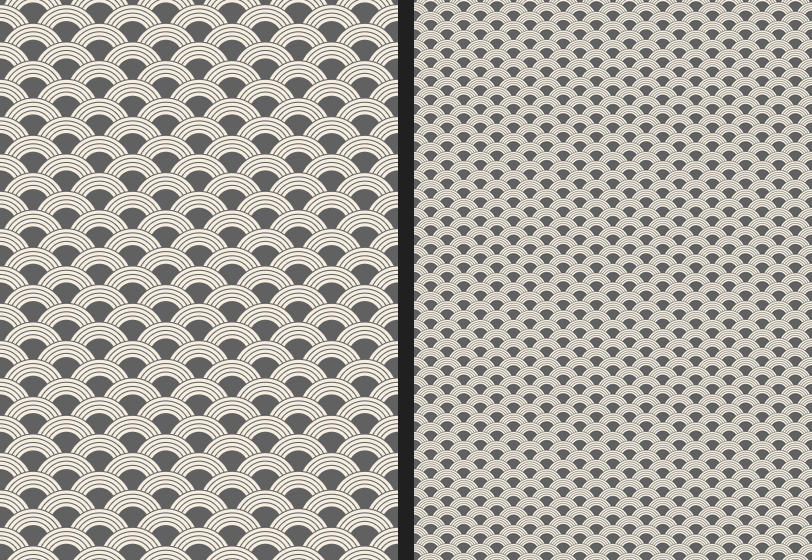
Left: one tile. Right: repeated 2 by 2.
Write a Shadertoy shader that draws this pattern.

```glsl
// Overlapping wave scales: staggered rows of concentric cream arcs on grey.
// Each pixel layers the discs of its nearby rows from back (upper) to front
// (lower); every ring is the difference of two antialiased discs.

const vec3 CREAM = vec3(0.96, 0.93, 0.88);
const vec3 GREY = vec3(0.38);

const float COLUMNS = 6.0;
const float ROWS = 30.0;          // even, so the stagger wraps vertically
const float ROW_HEIGHT = 0.2813;  // row spacing in column widths

const float RADIUS = 0.5;         // neighbouring scales just touch
const float CORE_RADIUS = 0.245;  // solid centre
const float LINE_WIDTH = 0.0157;
const int RINGS = 4;

// Coverage of a disc at distance r from its centre
float disc(float r, float radius, float pixel) {
    return clamp(0.5 + (radius - r) / pixel, 0.0, 1.0);
}

// Cream coverage of the rings, each with a grey line along its outer edge
float ringCoverage(float r, float pixel) {
    float pitch = (RADIUS - CORE_RADIUS) / float(RINGS);
    float coverage = 0.0;
    for (int i = 0; i < RINGS; i++) {
        float outer = RADIUS - float(i) * pitch;
        coverage += disc(r, outer - LINE_WIDTH, pixel)
                  - disc(r, outer - pitch, pixel);
    }
    return coverage;
}

// Distance to the nearest scale centre in a row, in column widths
float centreDistance(vec2 grid, float row) {
    float stagger = 0.5 * mod(row, 2.0);
    float dx = fract(grid.x - stagger + 0.5) - 0.5;
    return length(vec2(dx, (grid.y - row) * ROW_HEIGHT));
}

vec3 waveScales(vec2 grid, float pixel) {
    vec3 color = GREY;
    for (int i = 1; i >= -1; i--) {
        float row = floor(grid.y) + float(i);
        float r = centreDistance(grid, row);
        vec3 scale = mix(GREY, CREAM, ringCoverage(r, pixel));
        color = mix(color, scale, disc(r, RADIUS, pixel));
    }
    return color;
}

void mainImage(out vec4 fragColor, in vec2 fragCoord) {
    vec2 grid = fragCoord / iResolution.xy * vec2(COLUMNS, ROWS);
    float pixel = COLUMNS / iResolution.x;
    fragColor = vec4(waveScales(grid, pixel), 1.0);
}
```
